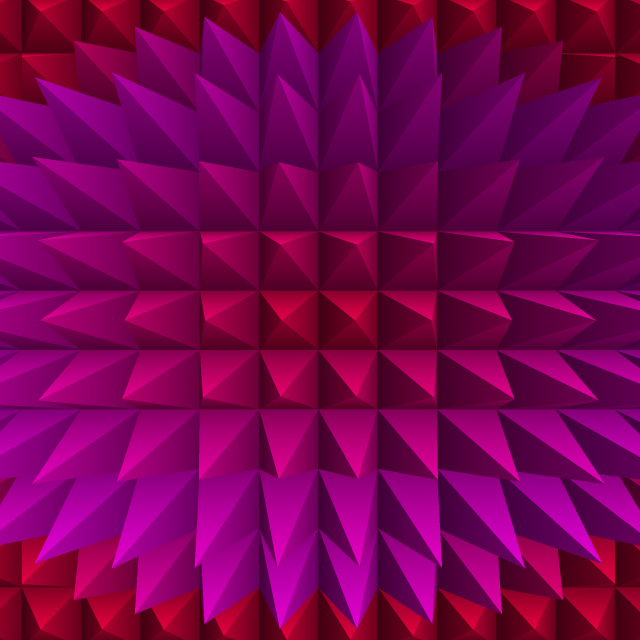
Reproduce this background procedurally as a Shadertoy shader.

```glsl
// A field of square pyramids seen from straight above in strong perspective.
// Heights and hues follow elliptical rings; each view ray is intersected
// analytically with the few pyramids it can reach, then lit by facet direction.

const float CELL = 0.0927;               // base width of one pyramid
const vec2 VIEW_CENTER = vec2(0.4975, 0.4993);
const float NEAR_SCALE = 0.68;           // ray position at the tallest level
const int SAMPLES = 3;                   // antialiasing grid per axis

// Elliptical distance from the middle, in cells
float ringDistance(vec2 center) {
    return length(center * vec2(0.6, 1.0));
}

// Pyramid height as a fraction of the camera height
float pyramidHeight(float ring) {
    float rise = 0.18 + 0.04 * ring - 0.0025 * ring * ring;
    return max(rise * (1.0 - smoothstep(3.2, 5.8, ring)), 0.04);
}

// Crimson in the middle, violet on the tall ring, red again outside
vec3 pyramidColor(float ring) {
    float violet = min(ring / 3.5, 1.0) * (1.0 - smoothstep(3.9, 4.95, ring));
    return vec3(1.0, 0.0, 0.27 + 0.66 * violet);
}

// Light comes from the top and a little from the right
float facetLight(vec2 facing) {
    return abs(facing.y) > 0.5 ? 0.71 + 0.19 * facing.y
                               : 0.57 + 0.14 * facing.x;
}

// Entry height of the ray and the direction of the facet it meets.
// At height z the ray stands over p * (1 - z). Returns -1 on a miss.
float hitPyramid(vec2 p, vec2 center, float height, out vec2 facing) {
    float enter = 1.0;
    float leave = 0.0;
    vec2 side = vec2(1.0, 0.0);
    facing = side;
    for (int k = 0; k < 4; k++) {
        float slope = 1.0 - 2.0 * height * dot(side, p);
        float level = height * (1.0 - 2.0 * dot(side, p - center));
        if (slope > 0.00001) {
            float z = level / slope;
            if (z < enter) {
                enter = z;
                facing = side;
            }
        } else if (slope < -0.00001) {
            leave = max(leave, level / slope);
        } else if (level < 0.0) {
            return -1.0;
        }
        side = vec2(-side.y, side.x);
    }
    return enter >= leave ? enter : -1.0;
}

// Nearest pyramid along the ray, shaded darker toward its base
vec3 shadeField(vec2 p) {
    vec2 stepDir = vec2(p.x < 0.0 ? -1.0 : 1.0, p.y < 0.0 ? -1.0 : 1.0);
    vec2 firstCell = floor(p * NEAR_SCALE + vec2(0.0, 0.5));
    float nearest = -1.0;
    vec3 color = vec3(0.2, 0.0, 0.06);
    for (int j = 0; j < 3; j++) {
        for (int i = 0; i < 3; i++) {
            vec2 center = firstCell + stepDir * vec2(i, j) + vec2(0.5, 0.0);
            float ring = ringDistance(center);
            float height = pyramidHeight(ring);
            vec2 facing;
            float z = hitPyramid(p, center, height, facing);
            if (z > nearest) {
                nearest = z;
                float shade = mix(0.57, 1.0, clamp(z / height, 0.0, 1.0));
                color = pyramidColor(ring) * facetLight(facing) * shade;
            }
        }
    }
    return color;
}

void mainImage(out vec4 fragColor, in vec2 fragCoord) {
    vec3 total = vec3(0.0);
    for (int j = 0; j < SAMPLES; j++) {
        for (int i = 0; i < SAMPLES; i++) {
            vec2 jitter = (vec2(i, j) + 0.5) / float(SAMPLES) - 0.5;
            vec2 uv = (fragCoord + jitter - 0.5 * iResolution.xy) / iResolution.y + 0.5;
            total += shadeField((uv - VIEW_CENTER) / CELL);
        }
    }
    fragColor = vec4(total / float(SAMPLES * SAMPLES), 1.0);
}
```
